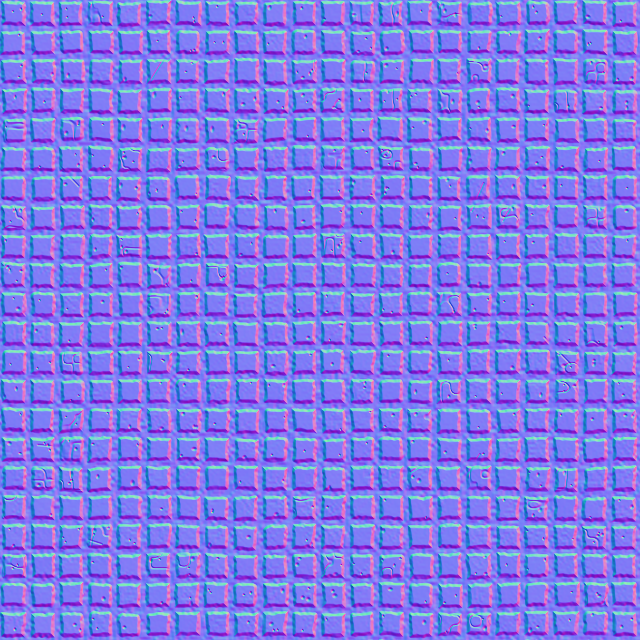
Write a Shadertoy shader that draws this texture map.

```glsl
// Tangent-space normal map of a 22 by 22 grid of small worn square tiles.
// A height field (bevelled tiles, rough grout, pits, cracks, scratches) is
// differentiated numerically and its surface normal is encoded as colour.

const float TILES = 22.0;

vec2 hash2(vec2 p) {
    vec3 a = fract(p.xyx * vec3(0.1031, 0.1030, 0.0973));
    a += dot(a, a.yzx + 33.33);
    return fract((a.xx + a.yz) * a.zy);
}

float noise(vec2 p) {
    vec2 i = floor(p), f = fract(p);
    f = f * f * (3.0 - 2.0 * f);
    float low = mix(hash2(i).x, hash2(i + vec2(1, 0)).x, f.x);
    float high = mix(hash2(i + vec2(0, 1)).x, hash2(i + vec2(1, 1)).x, f.x);
    return mix(low, high, f.y);
}

float roundedBox(vec2 p, vec2 halfSize, float radius) {
    vec2 q = abs(p) - halfSize + radius;
    return length(max(q, 0.0)) + min(max(q.x, q.y), 0.0) - radius;
}

float segment(vec2 p, vec2 a, vec2 b) {
    vec2 pa = p - a, ba = b - a;
    return length(pa - ba * clamp(dot(pa, ba) / dot(ba, ba), 0.0, 1.0));
}

// Small dents scattered inside one tile
float pits(vec2 p, vec2 id, float worn) {
    float depth = 0.0;
    for (int i = 0; i < 4; i++) {
        vec2 seed = id * 4.0 + vec2(float(i) * 17.3, 61.0);
        vec2 r = hash2(seed), s = hash2(seed + 9.7);
        vec2 d = (p - (r - 0.5) * 0.62) * mix(vec2(1.0, 0.6), vec2(0.7, 1.0), s.y);
        float radius = mix(0.035, 0.085, s.x * s.x);
        float present = step(0.80 - 0.35 * worn, hash2(seed + 23.1).x);
        depth += present * 0.07 * (1.0 - smoothstep(0.0, radius, length(d)));
    }
    return depth;
}

// Long thin marks running over several tiles
float scratches(vec2 q) {
    float depth = 0.0;
    for (int i = 0; i < 14; i++) {
        vec2 seed = vec2(float(i) * 7.1, 140.0);
        vec2 a = hash2(seed) * TILES, r = hash2(seed + 31.0);
        float angle = r.x * 6.283;
        vec2 b = a + vec2(cos(angle), sin(angle)) * mix(0.4, 1.3, r.y);
        depth += 0.035 * (1.0 - smoothstep(0.0, 0.05, segment(q, a, b)));
    }
    return depth;
}

float surfaceHeight(vec2 q) {
    // Slightly wavering rows and columns
    vec2 g = q + vec2(0.04, -0.03);
    g += 0.09 * (vec2(noise(q * 0.7 + 40.0), noise(q * 0.7 + 80.0)) - 0.5);
    vec2 id = floor(g), p = fract(g) - 0.5;
    vec2 r = hash2(id + 5.0), s = hash2(id + 71.0);
    float worn = step(0.87, s.x);

    // Tile outline with varied size, corners and ragged edges
    p -= (r - 0.5) * 0.035;
    float corner = mix(0.03, 0.17, s.y * s.y * s.y);
    float d = roundedBox(p, 0.432 - 0.02 * hash2(id + 13.0), corner);
    d += 0.045 * (noise(q * 9.0) - 0.5) + 0.035 * (noise(q * 3.3 + 9.0) - 0.5);
    float bevel = 0.135 - 0.07 * clamp(p.y, -0.5, 0.5);
    float tile = 1.0 - smoothstep(-bevel, 0.0, d);

    // Tile face: slight tilt, grain and damage
    float grain = mix(0.004, 0.016, smoothstep(0.4, 0.8, noise(q * 1.4 + 20.0)));
    float face = 0.15 + dot(p, r.yx - 0.5) * 0.06;
    face += grain * (noise(q * 11.0 + 3.0) - 0.5);
    float crack = 1.0 - smoothstep(0.0, 0.10, abs(noise(q * 3.0 + 55.0) - 0.5));
    face -= 0.045 * worn * crack + pits(p, id, worn) + scratches(q);

    // Rough grout between the tiles
    float grout = 0.045 * (noise(q * 8.0 + 7.0) - 0.5) + 0.02 * noise(q * 3.0);
    return mix(grout, face, tile);
}

void mainImage(out vec4 fragColor, in vec2 fragCoord) {
    vec2 q = fragCoord / iResolution.xy * TILES;
    vec2 e = vec2(0.022, 0.0);
    vec2 slope = vec2(surfaceHeight(q + e.xy) - surfaceHeight(q - e.xy),
                      surfaceHeight(q + e.yx) - surfaceHeight(q - e.yx)) / (2.0 * e.x);
    vec3 normal = normalize(vec3(-slope, 1.0));
    vec3 color = normal * 0.5 + vec3(0.5, 0.485, 0.47);
    fragColor = vec4(clamp(color, 0.0, 1.0), 1.0);
}
```
